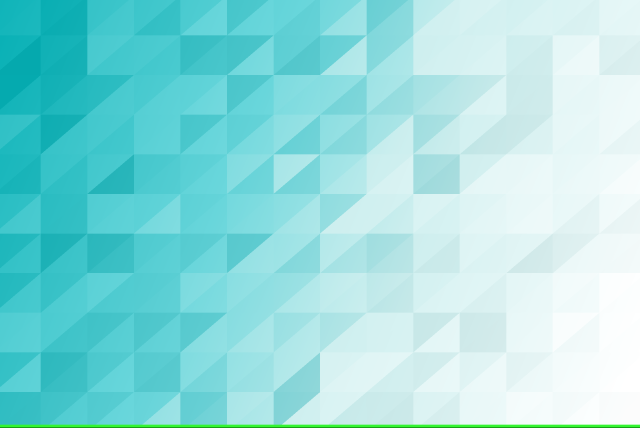
Give the GLSL for this background, as a WebGL 1 fragment shader.

```glsl
precision highp float;
uniform vec2 u_resolution;

float hash(vec3 p) {
  p = fract(p * vec3(0.1031, 0.1030, 0.0973));
  p += dot(p, p.yzx + 33.33);
  return fract((p.x + p.y) * p.z);
}

// Teal to white, along the slanted fade
vec3 tealRamp(float t) {
  vec3 color = mix(vec3(0.02, 0.69, 0.71), vec3(0.41, 0.84, 0.86), clamp(t / 0.47, 0.0, 1.0));
  color = mix(color, vec3(0.80, 0.935, 0.935), clamp((t - 0.47) / 0.30, 0.0, 1.0));
  return mix(color, vec3(1.0), clamp((t - 0.77) / 0.46, 0.0, 1.0));
}

float fadeAt(vec2 uv) {
  return uv.x + 0.28 * (1.0 - uv.y);
}

vec3 triangleMosaic(vec2 uv) {
  vec2 gridCount = vec2(13.75, 10.8);
  vec2 gridOrigin = vec2(0.0638, 0.084);
  vec2 grid = (uv - gridOrigin) * gridCount;
  vec2 cell = floor(grid);
  vec2 local = fract(grid);

  // Each cell is split from its lower left to its upper right corner
  float upper = step(local.x, local.y);
  vec2 center = (cell + mix(vec2(0.67, 0.33), vec2(0.33, 0.67), upper)) / gridCount + gridOrigin;
  float fade = mix(fadeAt(uv), fadeAt(center), 0.4);

  // Tone shared by the cell, plus a tone for each half
  float cellTone = hash(vec3(cell + 20.0, 7.0)) - 0.5;
  float halfTone = hash(vec3(cell + 20.0, 11.0 + 6.0 * upper)) - 0.5;
  float tone = 0.10 * cellTone + 0.21 * halfTone;
  tone *= 1.0 - 0.6 * smoothstep(0.85, 1.2, fade);

  // Darker halves are also slightly muted
  return tealRamp(fade + tone) * (1.0 + 0.35 * min(tone, 0.0));
}

vec3 scene(vec2 uv) {
  vec3 color = triangleMosaic(uv);
  // Green strip with a darker foot
  color = mix(color, vec3(0.20, 0.96, 0.19), step(uv.y, 0.0078));
  return mix(color, vec3(0.05, 0.45, 0.06), step(uv.y, 0.0015));
}

void main() {
  // Average nine samples to smooth every edge
  vec3 total = vec3(0.0);
  for (int i = 0; i < 3; i++) {
    for (int j = 0; j < 3; j++) {
      vec2 jitter = (vec2(float(i), float(j)) - 1.0) / 3.0;
      total += scene((gl_FragCoord.xy + jitter) / u_resolution);
    }
  }
  gl_FragColor = vec4(total / 9.0, 1.0);
}
```
